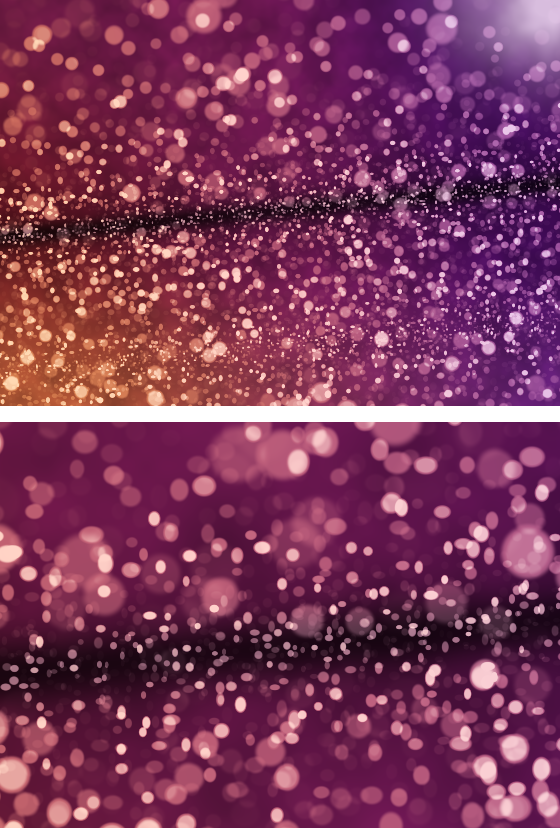
Top: the whole. Bottom: its middle third, enlarged.
Write a WebGL 1 fragment shader that draws this texture.

```glsl
precision highp float;
// Glitter seen at a shallow angle: a thin sharp dark strip crosses the middle and
// the grains swell into soft bokeh discs away from it. Jittered-cell disc layers of
// growing size are summed as light over a red-plum-violet gradient with a pale corner.
uniform vec2 u_resolution;

const int LAYERS = 6;
const float SHARP_RADIUS = 0.0028;
const float LAYER_RATIO = 1.6;

// Three random values per lattice point, without sine.
vec3 hash3(vec2 p) {
  vec3 q = fract(p.xyx * vec3(0.1031, 0.1030, 0.0973));
  q += dot(q, q.yxz + 33.33);
  return fract((q.xxy + q.yzz) * q.zyx);
}

float valueNoise(vec2 p) {
  vec2 i = floor(p), f = fract(p);
  f = f * f * (3.0 - 2.0 * f);
  float low = mix(hash3(i).x, hash3(i + vec2(1.0, 0.0)).x, f.x);
  float high = mix(hash3(i + vec2(0.0, 1.0)).x, hash3(i + vec2(1.0)).x, f.x);
  return mix(low, high, f.y);
}

float cloud(vec2 p) {
  return 0.55 * valueNoise(p) + 0.3 * valueNoise(p * 2.1 + 7.3)
       + 0.15 * valueNoise(p * 4.3 + 19.1);
}

// Signed height above the tilted line of sharp focus.
float focusOffset(vec2 p) {
  return p.y - 0.415 - 0.097 * p.x;
}

float blurRadius(float offset) {
  return SHARP_RADIUS + 0.038 * abs(offset);
}

// Soft-edged disc, stretched a little into an irregular grain.
float disc(vec2 d, float radius, float stretch, float pixel) {
  float dist = length(d * vec2(stretch, 1.0 / stretch));
  float edge = max(0.25 * radius, 0.6 * pixel);
  return 1.0 - smoothstep(radius - edge, radius + edge, dist);
}

// Light of one layer; grains appear only where the blur suits the layer's size.
float grainLayer(vec2 p, float layer, float seed, float pixel) {
  float cell = 2.6 * SHARP_RADIUS * pow(LAYER_RATIO, layer);
  vec2 home = floor(p / cell);
  float light = 0.0;
  for (int j = -1; j <= 1; j++) {
    for (int i = -1; i <= 1; i++) {
      vec2 id = home + vec2(float(i), float(j));
      vec3 place = hash3(id + seed);
      vec3 look = hash3(id + seed + 217.0);
      vec2 center = (id + place.xy) * cell;
      float offset = focusOffset(center);
      float radius = blurRadius(offset);
      float level = log2(radius / SHARP_RADIUS) / log2(LAYER_RATIO);
      float present = step(place.z, 1.0 - abs(level - layer));
      float gain = 0.05 + pow(look.x, 4.0);
      gain *= 1.0 - 1.05 * clamp(offset - 0.06, 0.0, 0.55);
      gain *= 1.0 - 0.6 * clamp(-offset - 0.1, 0.0, 0.5);
      float stretch = mix(0.75, 1.3, look.z);
      stretch = mix(stretch, 1.0, smoothstep(0.0, 0.3, abs(offset)));
      radius *= mix(0.65, 1.2, look.y);
      light += present * gain * disc(p - center, radius, stretch, pixel);
    }
  }
  return light;
}

// Colour at left, middle and right blended across the canvas.
vec3 across(vec3 left, vec3 middle, vec3 right, float x) {
  return mix(mix(left, middle, smoothstep(0.0, 0.52, x)), right, smoothstep(0.45, 0.95, x));
}

void main() {
  vec2 uv = gl_FragCoord.xy / u_resolution;
  vec2 p = gl_FragCoord.xy / u_resolution.y;
  float pixel = 1.0 / u_resolution.y;
  float offset = focusOffset(p);
  float hue = uv.x + 0.16 * (uv.y - 0.5);

  // Unlit ground, tints of the grains and their hot centres
  vec3 red = mix(vec3(0.43, 0.09, 0.14), vec3(0.42, 0.10, 0.25), smoothstep(0.4, 1.0, uv.y));
  vec3 ground = across(red, vec3(0.42, 0.09, 0.30), vec3(0.26, 0.04, 0.35), hue);
  vec3 tint = across(vec3(0.80, 0.42, 0.36), vec3(0.76, 0.38, 0.48), vec3(0.63, 0.33, 0.63), hue);
  vec3 hot = across(vec3(1.0, 0.85, 0.70), vec3(1.0, 0.82, 0.80), vec3(0.92, 0.78, 0.92), hue);

  // Amber lower left, lifted foreground and blotchy shading
  float amber = 1.0 - smoothstep(0.0, 0.75, length(uv * vec2(1.0, 1.5)));
  ground = mix(ground, vec3(0.66, 0.33, 0.17), 0.75 * amber);
  tint = mix(tint, vec3(0.86, 0.52, 0.32), amber);
  ground = mix(ground, tint, 0.22 * smoothstep(0.12, 0.5, -offset));
  ground *= 0.78 + 0.44 * cloud(p * 14.0);

  // Dark strip in focus
  float strip = exp(-pow(offset / 0.027, 2.0));
  float shade = exp(-pow(offset / 0.11, 2.0));
  ground *= (1.0 - 0.25 * shade) * (1.0 - 0.68 * strip);
  tint = mix(tint, vec3(0.58, 0.46, 0.54), 0.7 * strip);

  // Sum the glitter and colour it by strength
  float light = 0.0;
  for (int k = 0; k < LAYERS; k++) {
    float layer = float(k);
    light += grainLayer(p, layer, 31.0 + 57.0 * layer, pixel);
    light += grainLayer(p + 0.37, layer, 503.0 + 41.0 * layer, pixel);
  }
  float glitter = 1.0 - exp(-1.8 * light * (1.0 - 0.25 * strip));
  vec3 color = mix(ground, tint, smoothstep(0.0, 0.6, glitter));
  color = mix(color, hot, smoothstep(0.52, 0.9, glitter));

  // Pale haze in the upper right corner
  float reach = length((uv - vec2(0.99, 1.02)) / vec2(0.16, 0.18));
  float haze = exp(-reach * reach) * (0.7 + 0.6 * cloud(p * 9.0));
  color = mix(color, vec3(0.88, 0.78, 0.90), clamp(haze, 0.0, 0.95));
  gl_FragColor = vec4(color, 1.0);
}
```
